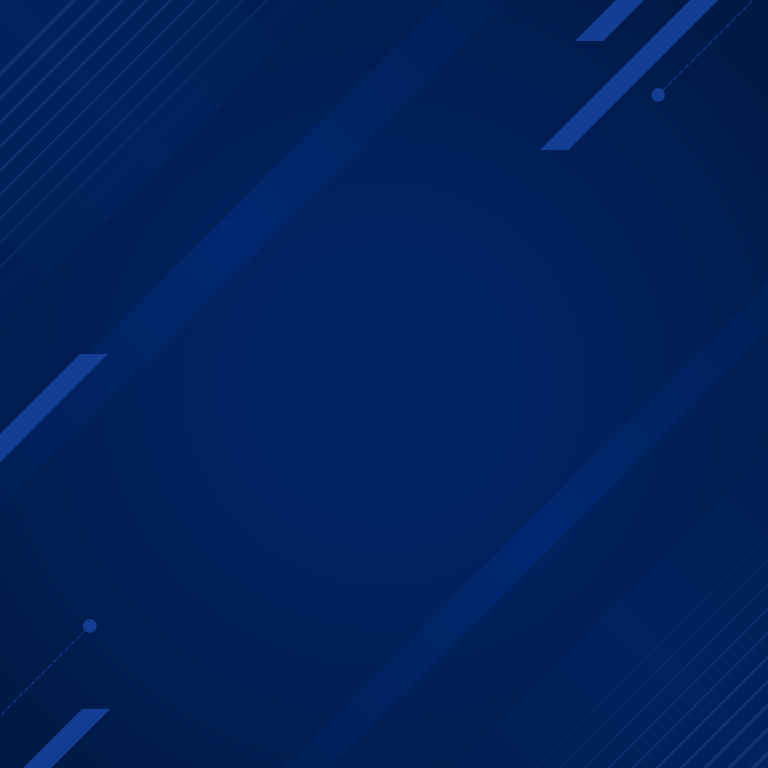
Reproduce this background procedurally as a WebGL 1 fragment shader.

```glsl
precision highp float;
// Navy backdrop with a soft radial glow, crossed by 45 degree bands, hatched
// corners, bright slanted bars and dotted leaders. Every slanted shape is an
// interval of one diagonal coordinate, with edges filtered to a pixel.

uniform vec2 u_resolution;

const vec3 GLOW_COLOR = vec3(0.0, 0.137, 0.385);
const vec3 DARK_COLOR = vec3(0.0, 0.100, 0.270);
const vec3 BAND_CENTER = vec3(0.0, 0.152, 0.435);
const vec3 BAND_END = vec3(0.0, 0.122, 0.340);
const vec3 CORNER_CENTER = vec3(0.0, 0.132, 0.365);
const vec3 CORNER_END = vec3(0.0, 0.120, 0.335);
const vec3 HATCH_COLOR = vec3(0.065, 0.190, 0.430);
const vec3 BAR_COLOR = vec3(0.080, 0.240, 0.580);

const float GLOW_INNER = 0.10;
const float GLOW_OUTER = 0.75;
const float BAND_REACH = 0.66;
const float CORNER_REACH = 0.42;
const float CORNER_SIZE_TOP = 0.426;
const float CORNER_SIZE_BOTTOM = 0.414;
const int HATCH_COUNT = 10;
const float HATCH_STEP = 0.0313;
const float HATCH_THICK = 0.0072;
const float HATCH_THIN = 0.0008;
const float BAR_WIDTH = 0.0368;
const float DOT_RADIUS = 0.0088;
const float LEADER_WIDTH = 0.0022;
const float DASH_PERIOD = 0.0075;

// Filtered step: 0 below the edge, 1 above it.
float edge(float value, float limit, float pixel) {
  return clamp((value - limit) / pixel + 0.5, 0.0, 1.0);
}

// Filtered coverage of the interval from lo to hi.
float strip(float value, float lo, float hi, float pixel) {
  return edge(value, lo, pixel) - edge(value, hi, pixel);
}

// Parallel lines that get thinner away from the corner.
float hatch(float cornerDist, float start, float pixel) {
  float cover = 0.0;
  for (int i = 0; i < HATCH_COUNT; i++) {
    float k = float(i);
    float halfWidth = 0.5 * mix(HATCH_THICK, HATCH_THIN, k / float(HATCH_COUNT - 1));
    float center = start + k * HATCH_STEP;
    cover += strip(cornerDist, center - halfWidth, center + halfWidth, pixel);
  }
  return cover;
}

// Slanted bar with a level end; side is 1 to extend upward, -1 downward.
float bar(float diag, float y, float left, float endY, float side, float pixel) {
  return strip(diag, left, left + BAR_WIDTH, pixel * 1.414)
       * edge(side * y, side * endY, pixel);
}

// Round dot with a dashed diagonal leader running off the canvas.
float leader(vec2 p, vec2 dotPos, float side, float pixel) {
  vec2 q = p - dotPos;
  float disc = 1.0 - edge(length(q), DOT_RADIUS, pixel);
  float line = strip(q.x - q.y, -0.5 * LEADER_WIDTH, 0.5 * LEADER_WIDTH, pixel * 1.414);
  float dash = 0.65 + 0.35 * cos(6.2832 * q.x / DASH_PERIOD);
  return max(disc, line * dash * edge(side * q.x, 0.0, pixel));
}

void main() {
  float pixel = 1.0 / min(u_resolution.x, u_resolution.y);
  vec2 p = gl_FragCoord.xy / u_resolution;
  float diagPixel = pixel * 1.414;
  float diag = p.x + 1.0 - p.y;         // 0 at top left, 2 at bottom right
  float along = abs(p.x + p.y - 1.0);   // distance from the other diagonal

  // Radial glow
  float radius = length(p - 0.5);
  vec3 color = mix(GLOW_COLOR, DARK_COLOR, smoothstep(GLOW_INNER, GLOW_OUTER, radius));

  // Wide bands, brightest halfway along
  float bands = strip(diag, 0.577, 0.662, diagPixel) + strip(diag, 1.368, 1.431, diagPixel);
  vec3 bandColor = mix(BAND_CENTER, BAND_END, min(along / BAND_REACH, 1.0));
  color = mix(color, bandColor, bands);

  // Corner triangles and their hatching
  float corners = 1.0 - strip(diag, CORNER_SIZE_TOP, 2.0 - CORNER_SIZE_BOTTOM, diagPixel);
  vec3 cornerColor = mix(CORNER_CENTER, CORNER_END, min(along / CORNER_REACH, 1.0));
  color = mix(color, cornerColor, corners);
  float lines = hatch(diag, 0.097, diagPixel) + hatch(2.0 - diag, 0.0195, diagPixel);
  color = mix(color, HATCH_COLOR, min(lines, 1.0));

  // Bright bars, then dots with leaders
  float bright = bar(diag, p.y, 0.802, 0.9466, 1.0, pixel);
  bright = max(bright, bar(diag, p.y, 0.8985, 0.8045, 1.0, pixel));
  bright = max(bright, bar(diag, p.y, 0.565, 0.539, -1.0, pixel));
  bright = max(bright, bar(diag, p.y, 1.030, 0.077, -1.0, pixel));
  bright = max(bright, leader(p, vec2(0.857, 0.8765), 1.0, pixel));
  bright = max(bright, leader(p, vec2(0.117, 0.185), -1.0, pixel));
  color = mix(color, BAR_COLOR, bright);

  gl_FragColor = vec4(color, 1.0);
}
```
